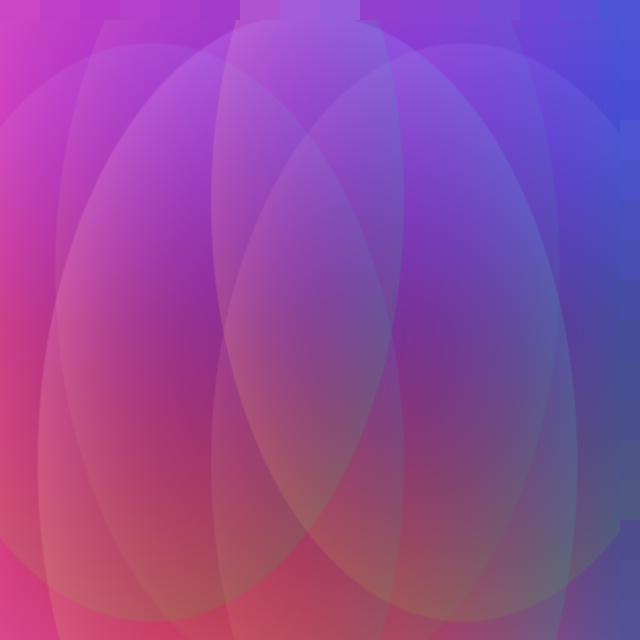
Give the GLSL for this background, as a three.js fragment shader.

```glsl
// Six large translucent ovals overlap on a pink, violet and blue wash.
// Each oval is tinted by direction and grows denser toward its rim;
// a narrow band along the top and right is sampled on a coarse grid.
varying vec2 vUv;

// Smooth wash: pink at left, blue at right, violet above, red below
vec3 wash(vec2 p) {
  vec2 s = p - 0.5;
  float low = max(-s.y, 0.0);
  float fade = 1.0 - 3.0 * s.x * s.x;
  float red = 0.51 - 0.3 * s.x - 1.1 * s.x * s.x * s.x
            + fade * (0.4 * s.y * s.y + 0.28 * low);
  float green = 0.165 + 0.3 * s.x * s.x + 0.2 * s.y * s.y + 0.06 * s.x;
  float blue = 0.58 + 0.23 * sin(3.6 * s.y) + 0.08 * s.x + 2.0 * s.x * s.x * low;
  return vec3(red, green, blue);
}

// Blend in one oval whose tint turns with the direction from its centre
vec3 addOval(vec3 color, vec2 p, vec2 center, vec2 radius, float strength) {
  vec2 n = (p - center) / radius;
  float d = length(n);
  float inside = 1.0 - smoothstep(0.994, 1.004, d);
  vec3 tint = vec3(0.6 - 0.32 * n.x + 0.08 * n.y, 0.54, 0.62 + 0.35 * n.y);
  return mix(color, tint, strength * inside * d * d * d);
}

void main() {
  // Coarse sampling in the top and right border
  vec2 p = vUv;
  if (max(p.x, p.y) > 0.96875) p = (floor(p * 16.0) + 0.5) / 16.0;

  vec3 color = wash(p);
  vec2 middle = vec2(0.4805);
  vec2 radius = vec2(0.3945, 0.656);

  // Central oval, then four mirrored around the middle
  color = addOval(color, p, middle + vec2(0.0, 0.098), radius, 0.15);
  for (int i = 0; i < 4; i++) {
    float k = float(i);
    vec2 side = vec2(mod(k, 2.0), floor(k / 2.0)) * 2.0 - 1.0;
    vec2 center = middle + side * vec2(0.2435, 0.2035);
    color = addOval(color, p, center, radius, 0.22 + 0.05 * side.y);
  }

  // Broad front oval
  color = addOval(color, p, vec2(0.4805, 0.277), vec2(0.422, 0.703), 0.3);

  gl_FragColor = vec4(clamp(color, 0.0, 1.0), 1.0);
}
```
